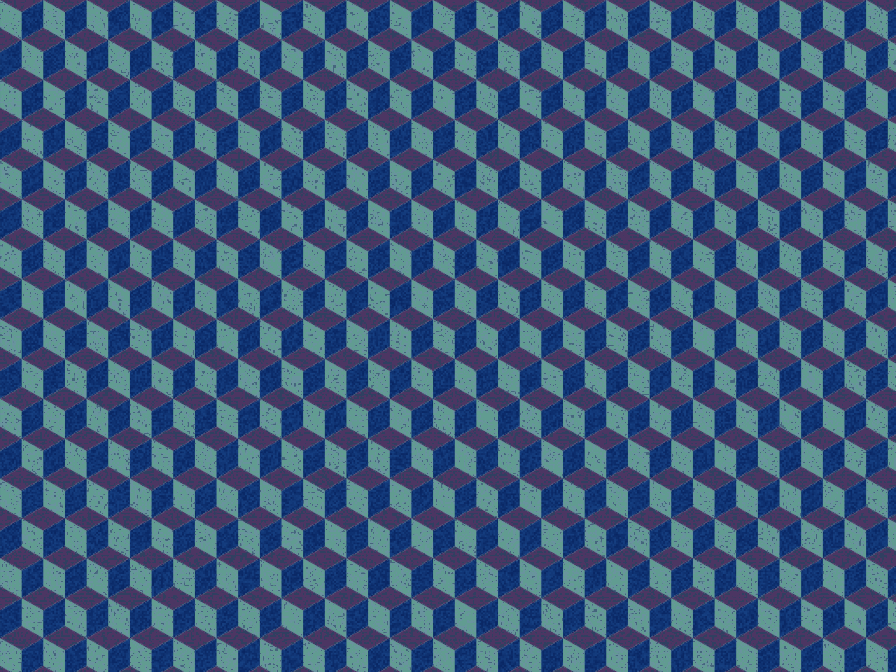
This pattern is drawn by a Shadertoy shader. Its source:

```glsl
float hash(vec2 p) {
    vec3 q = fract(p.xyx * vec3(0.1031, 0.103, 0.0973));
    q += dot(q, q.yzx + 33.33);
    return fract((q.x + q.y) * q.z);
}

// Random tone per stitch, with softened borders between stitches
float stitchTone(vec2 g) {
    vec2 cell = floor(g - 0.5);
    vec2 blend = smoothstep(0.25, 0.75, fract(g - 0.5));
    float low = mix(hash(cell), hash(cell + vec2(1, 0)), blend.x);
    float high = mix(hash(cell + vec2(0, 1)), hash(cell + vec2(1, 1)), blend.x);
    return mix(low, high, blend.y);
}

void mainImage(out vec4 fragColor, in vec2 fragCoord) {
    vec2 p = fragCoord / iResolution.y;

    // Brick layout of cubes, with rows counted from the top
    vec2 grid = vec2(p.x * 15.517, (1.0 - p.y) * 16.85);
    float row = floor(grid.y);
    float x = fract(grid.x - 0.5 * mod(row, 2.0));
    float y = grid.y - row;
    vec2 aa = 0.6 * vec2(15.517, 16.85) / iResolution.y;

    // Lids: lower half of this row, upper half of the next
    float peak = 1.0 - abs(2.0 * x - 1.0);
    float lidDist = max(0.305 * peak - y, 0.305 * (1.0 - peak) - 1.0 + y);
    float lid = smoothstep(-aa.y, aa.y, lidDist);
    float sideDist = 0.25 - abs(fract(x + 0.25) - 0.5);
    float leftSide = smoothstep(-aa.x, aa.x, sideDist);

    // Woven yarn
    vec2 g = p * 384.0;
    float tone = stitchTone(g);
    float rib = sin(3.14159 * g.y);
    float check = sin(3.14159 * g.x) * rib;

    vec3 teal = mix(vec3(0.38, 0.61, 0.57), vec3(0.41, 0.58, 0.62),
                    smoothstep(0.5, 0.65, tone + 0.12 * check));
    teal = mix(teal, vec3(0.27, 0.40, 0.49), smoothstep(0.86, 0.92, tone));
    vec3 navy = vec3(0.06, 0.20, 0.45) + (tone - 0.5) * vec3(0.05, 0.10, 0.12);
    vec3 mauve = mix(vec3(0.30, 0.21, 0.39), vec3(0.19, 0.25, 0.38),
                     smoothstep(0.58, 0.68, tone + 0.2 * rib));

    vec3 color = mix(mix(navy, teal, leftSide), mauve, lid);

    // Pale broken stitches along the lid edges
    float seam = 1.0 - smoothstep(0.015, 0.015 + 2.0 * aa.y, abs(lidDist));
    color = mix(color, vec3(0.41, 0.50, 0.60), 0.4 * seam * smoothstep(-0.3, 0.3, check));

    fragColor = vec4(color, 1.0);
}
```
